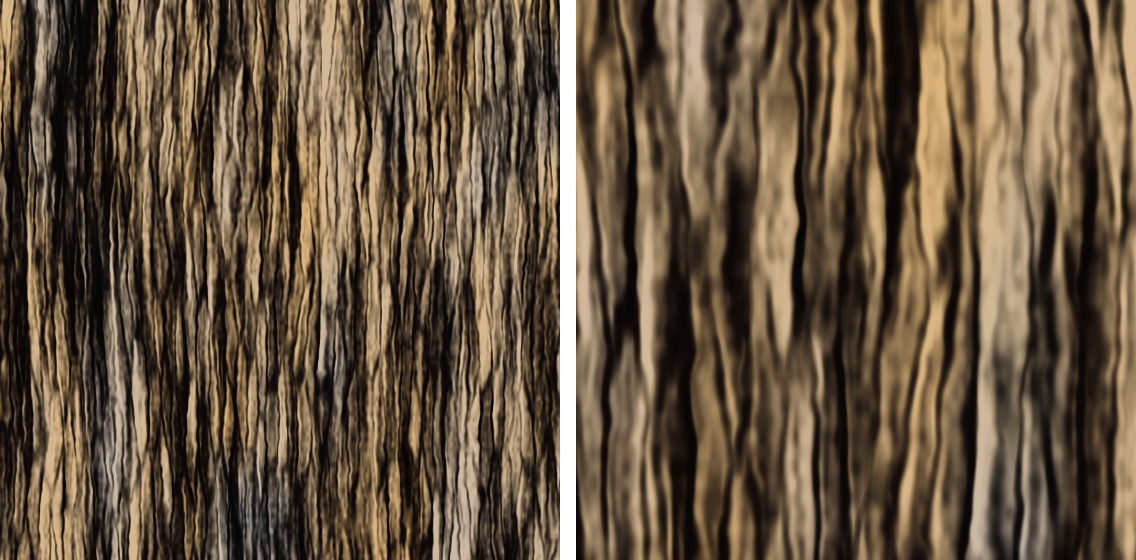
Left: the whole. Right: its middle third, enlarged.
Write a Shadertoy shader that draws this texture.

```glsl
const vec3 UMBER_BLACK = vec3(0.025, 0.018, 0.016);
const vec3 TONES[6] = vec3[6](
    vec3(0.08, 0.05, 0.04), vec3(0.23, 0.18, 0.13), vec3(0.37, 0.29, 0.20),
    vec3(0.51, 0.42, 0.30), vec3(0.65, 0.54, 0.39), vec3(0.84, 0.72, 0.56));
const float STOPS[6] = float[6](0.11, 0.345, 0.565, 0.74, 0.88, 0.98);

float hash(vec2 cell) {
    vec3 q = fract(vec3(cell.xyx) * 0.1031);
    q += dot(q, q.yzx + 33.33);
    return fract((q.x + q.y) * q.z);
}

// Value noise centred on zero; scale gives cells per canvas in x and y
float grain(vec2 p, vec2 scale, float seed) {
    vec2 q = p * scale + seed * vec2(17.3, 9.7);
    vec2 cell = floor(q);
    vec2 f = fract(q);
    f = f * f * (3.0 - 2.0 * f);
    float low = mix(hash(cell), hash(cell + vec2(1, 0)), f.x);
    float high = mix(hash(cell + vec2(0, 1)), hash(cell + vec2(1, 1)), f.x);
    return mix(low, high, f.y) - 0.5;
}

// Long pointed splinters: random heights that fall to zero at their borders
float splinters(vec2 p, vec2 scale) {
    vec2 q = p * scale;
    vec2 base = floor(q);
    float nearest = 9.0, second = 9.0, level = 0.0;
    for (int y = -1; y <= 1; y++) {
        for (int x = -1; x <= 1; x++) {
            vec2 cell = base + vec2(x, y);
            vec2 jitter = vec2(hash(cell + 41.0), hash(cell + 83.0));
            float d = length(cell + jitter - q);
            if (d < nearest) {
                second = nearest;
                nearest = d;
                level = hash(cell + 127.0);
            } else {
                second = min(second, d);
            }
        }
    }
    return smoothstep(0.0, 0.35, second - nearest) * (0.4 + 0.6 * level);
}

// Sideways wander of the fibres, from broad bends to ragged edges
vec2 bendFibres(vec2 p) {
    float bend = 0.030 * grain(p, vec2(3.0, 2.0), 1.0)
               + 0.012 * grain(p, vec2(14.0, 7.0), 2.0)
               + 0.004 * grain(p, vec2(50.0, 30.0), 3.0)
               + 0.0025 * grain(p, vec2(90.0, 75.0), 4.0);
    return p + vec2(bend, 0.0);
}

float woodHeight(vec2 p) {
    return grain(p, vec2(20.0, 2.2), 5.0)
         + 1.2 * grain(p, vec2(55.0, 4.0), 6.0)
         + 0.9 * grain(p, vec2(120.0, 8.0), 7.0)
         + 0.6 * splinters(p, vec2(50.0, 6.0));
}

vec3 woodColor(float tone) {
    vec3 color = UMBER_BLACK;
    float start = 0.0;
    for (int i = 0; i < 6; i++) {
        color = mix(color, TONES[i], clamp((tone - start) / (STOPS[i] - start), 0.0, 1.0));
        start = STOPS[i];
    }
    return color;
}

void mainImage(out vec4 fragColor, in vec2 fragCoord) {
    vec2 uv = fragCoord / iResolution.y;
    vec2 p = bendFibres(uv);

    // Relief lit from the upper left
    vec2 towardLight = vec2(-0.004, 0.004);
    float height = woodHeight(p);
    float light = height - woodHeight(p + towardLight);

    // Fine fibres, crumbs and weathered grey streaks
    float fibres = 0.6 * grain(p, vec2(250.0, 30.0), 8.0);
    float crumbs = 0.4 * grain(uv, vec2(210.0, 110.0), 9.0);
    float weathered = smoothstep(0.05, 0.3, grain(p, vec2(10.0, 2.4), 10.0));

    // Spread the tones evenly between crevice and crest
    float relief = height + 0.8 * light + fibres + crumbs - 0.25 * weathered;
    float tone = 1.0 / (1.0 + exp(-3.4 * (relief - 0.2)));
    vec3 color = woodColor(tone);

    // Cool grey weathering and warm ochre patches
    float luma = dot(color, vec3(0.3, 0.59, 0.11));
    color = mix(color, luma * vec3(1.02, 0.99, 0.97), 0.6 * weathered);
    float warmth = grain(p, vec2(16.0, 5.0), 11.0);
    color *= 1.0 + warmth * vec3(0.08, -0.02, -0.28);

    fragColor = vec4(clamp(color, 0.0, 1.0), 1.0);
}
```
